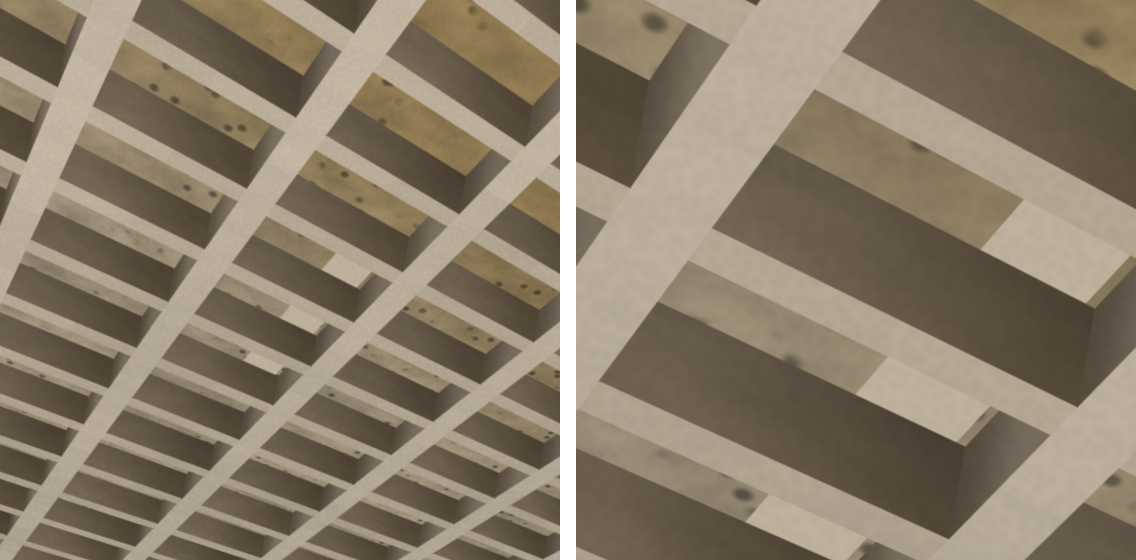
Left, the full canvas; right, a detail of the centre.
A Shadertoy shader for this pattern:

```glsl
// Coffered concrete ceiling seen obliquely: pale beams, shaded wells and a stained slab above.

vec2 hash2(vec2 p) {
    return fract(sin(vec2(dot(p, vec2(127.1, 311.7)), dot(p, vec2(269.5, 183.3)))) * 43758.5);
}

// Distance to the nearest scattered point
float cellular(vec2 p) {
    float nearest = 2.0;
    for (int y = -1; y <= 1; y++)
    for (int x = -1; x <= 1; x++) {
        vec2 o = vec2(x, y);
        nearest = min(nearest, length(o + hash2(floor(p) + o) - fract(p)));
    }
    return nearest;
}

// Soft mottling from layered sines
float mottle(vec2 p) {
    float sum = 0.0, amp = 0.5;
    for (int i = 0; i < 4; i++) {
        sum += amp * sin(p.x + 1.7 * sin(p.y)) * sin(p.y * 1.2 + sin(p.x * 0.8));
        p = mat2(1.5, 1.1, -1.1, 1.5) * p + 2.3;
        amp *= 0.55;
    }
    return sum;
}

// Canvas point to grid coordinates on a plane; depth 0 is the beam face, 1 the slab
vec2 toGrid(vec2 p, float depth) {
    vec3 origin = vec3(0.4583, 0.362, 1.0) + depth * vec3(0.012, -0.068, 0.0);
    mat3 plane = mat3(vec3(0.3422, 0.1929, 0.0946), vec3(-0.0459, 0.1409, 0.0766), origin);
    vec3 g = inverse(plane) * vec3(p, 1.0);
    return g.xy / g.z;
}

void mainImage(out vec4 fragColor, in vec2 fragCoord) {
    vec2 p = fragCoord / iResolution.xy;
    p.y = 1.0 - p.y;
    vec2 face = toGrid(p, 0.0);
    vec2 slab = toGrid(p, 1.0);
    vec2 ray = slab - face;
    vec2 halfWidth = vec2(0.085, 0.1);
    vec2 cell = floor(face);

    // Depth at which the view ray meets each wall of the well
    vec2 hit = (cell + 1.0 - halfWidth - face) / ray;
    vec2 onLong = face + ray * hit.y;
    vec2 onEnd = face + ray * hit.x;

    // Slab: ochre near the top, greyer further off, with blotches and dark spots
    float grey = smoothstep(-2.0, 2.5, slab.y - 0.4 * slab.x);
    vec3 slabColor = mix(vec3(0.53, 0.45, 0.30), vec3(0.58, 0.53, 0.45), grey);
    slabColor *= 1.0 + 0.13 * mottle(slab * vec2(9.0, 6.0));
    float spots = smoothstep(0.24, 0.06, cellular(slab * vec2(7.0, 4.0) + 3.0));
    slabColor *= 1.0 - 0.38 * spots * smoothstep(-0.1, 0.25, mottle(slab * 3.0));
    slabColor *= 0.96 + 0.1 * hash2(cell).x;

    // Pale fitting crossing three wells
    vec2 strip = mix(face, slab, 0.9);
    vec2 soft = fwidth(strip);
    float fitting = smoothstep(-soft.x, soft.x, 0.125 - abs(strip.x - 0.755))
                  * step(0.0, face.y) * step(face.y, 3.0) * step(0.0, face.x) * step(face.x, 1.0);
    slabColor = mix(slabColor, vec3(0.74, 0.69, 0.61), fitting);

    // Long walls darken towards the corner, end walls lighten away from it
    float along = clamp(onLong.x - cell.x, 0.0, 1.0);
    vec3 longColor = mix(vec3(0.42, 0.37, 0.305), vec3(0.31, 0.265, 0.205), smoothstep(0.15, 0.95, along));
    longColor *= 1.06 - 0.12 * clamp(hit.y, 0.0, 1.0);
    longColor *= 1.0 + 0.05 * mottle(vec2(onLong.x * 9.0, hit.y * 4.0 + cell.y * 5.0));
    float across = clamp(onEnd.y - cell.y, 0.0, 1.0);
    vec3 endColor = mix(vec3(0.47, 0.425, 0.365), vec3(0.33, 0.29, 0.235), smoothstep(0.25, 0.92, across));

    float side = hit.x - hit.y;
    float sideSoft = fwidth(side);
    vec3 color = mix(endColor, longColor, smoothstep(-sideSoft, sideSoft, side));
    color *= 0.95 + 0.1 * hash2(cell + 7.0).y;
    float reach = min(hit.x, hit.y) - 1.0;
    float reachSoft = fwidth(reach);
    color = mix(color, slabColor, smoothstep(-reachSoft, reachSoft, reach));

    // Beam faces: broad ribs one way, slimmer ribs the other
    vec2 edge = abs(fract(face + 0.5) - 0.5) - halfWidth;
    vec2 edgeSoft = fwidth(face);
    vec2 rib = 1.0 - smoothstep(-edgeSoft, edgeSoft, edge);
    vec3 ribColor = mix(vec3(0.70, 0.65, 0.575), vec3(0.73, 0.68, 0.61), rib.x);
    ribColor *= 0.98 + 0.04 * hash2(floor(face + 0.5)).x + 0.02 * mottle(face * 6.0);
    ribColor *= mix(1.03, 0.95, smoothstep(0.2, 1.0, p.y));
    color = mix(color, ribColor, max(rib.x, rib.y));

    // Fine concrete grain
    color *= 0.98 + 0.045 * cellular(p * 130.0);
    fragColor = vec4(color, 1.0);
}
```
